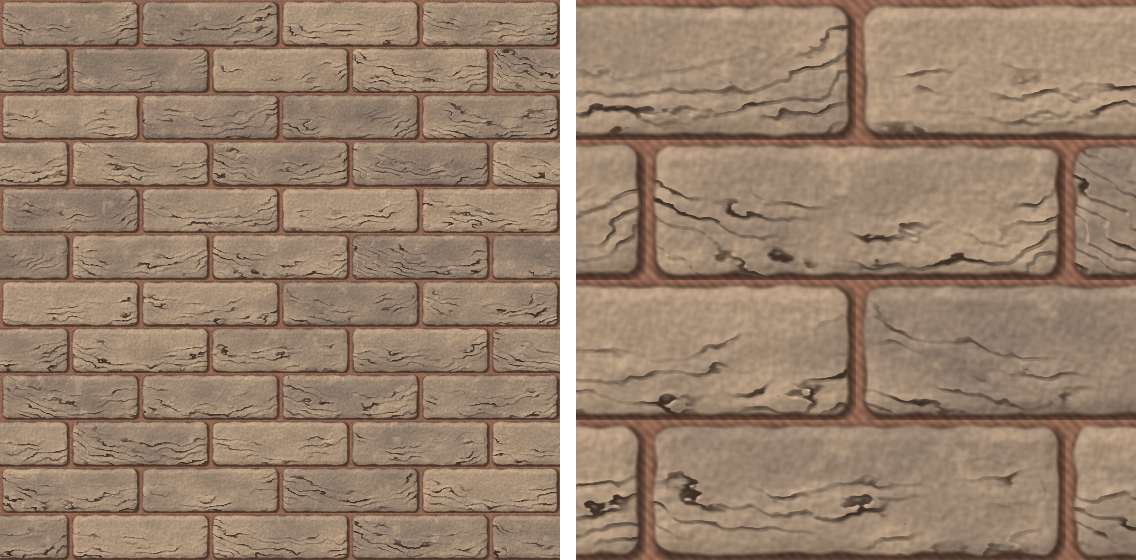
Left, the full canvas; right, a detail of the centre.
Reproduce this texture procedurally as a three.js fragment shader.

```glsl
#define COLUMNS 4.0
#define ROWS 12.0
#define BRICK_HALF vec2(1.435, 0.452)
#define CORNER 0.11
#define FOLDS 6.0
#define RELIEF 2.6
#define TAN vec3(0.665, 0.57, 0.475)
#define GREY vec3(0.50, 0.435, 0.385)
#define CREVICE vec3(0.20, 0.15, 0.12)
#define MORTAR vec3(0.57, 0.405, 0.325)

varying vec2 vUv;

vec2 hash2(vec2 p) {
  vec3 a = fract(p.xyx * vec3(0.1031, 0.1030, 0.0973));
  a += dot(a, a.yzx + 33.33);
  return fract((a.xx + a.yz) * a.zy);
}

float cornerDot(vec2 cell, vec2 corner, vec2 f) {
  float angle = 6.2832 * hash2(cell + corner).x;
  return dot(vec2(cos(angle), sin(angle)), f - corner);
}

// Gradient noise, about -0.7 to 0.7
float noise(vec2 p) {
  vec2 i = floor(p), f = fract(p);
  vec2 u = f * f * f * (f * (f * 6.0 - 15.0) + 10.0);
  float low = mix(cornerDot(i, vec2(0, 0), f), cornerDot(i, vec2(1, 0), f), u.x);
  float high = mix(cornerDot(i, vec2(0, 1), f), cornerDot(i, vec2(1, 1), f), u.x);
  return mix(low, high, u.y);
}

float fbm(vec2 p) {
  float sum = 0.0, amp = 1.0;
  for (int i = 0; i < 4; i++) {
    sum += amp * noise(p);
    p = p * 2.1 + 17.3;
    amp *= 0.5;
  }
  return sum;
}

float roundBox(vec2 p) {
  vec2 d = abs(p) - BRICK_HALF + CORNER;
  return length(max(d, 0.0)) + min(max(d.x, d.y), 0.0) - CORNER;
}

// Brick outline with a slightly uneven edge
float outline(vec2 p, vec2 seed) {
  return roundBox(p) + 0.03 * noise(p * 5.0 + seed);
}

// Bowl-shaped clay folds: x = position in a layer, y = strength
vec2 folds(vec2 p, vec2 seed, vec2 vary) {
  float x = p.x - (vary.x - 0.4);
  float bowl = p.y - mix(0.08, 0.24, vary.y) * x * x + 0.16 * fbm(p * vec2(1.6, 2.4) + seed);
  float layer = bowl * FOLDS + 0.7 * fbm(p * vec2(2.0, 4.5) + seed + 9.0);
  float patches = smoothstep(-0.3, 0.3, noise(p * vec2(1.3, 2.6) + seed + 23.0) + 0.35 * vary.x - 0.1);
  return vec2(fract(layer), patches * smoothstep(0.14, -0.12, bowl));
}

// Surface height: bevel, folds, dents and grain
float relief(vec2 p, vec2 seed, vec2 vary) {
  vec2 fold = folds(p, seed, vary);
  float ledge = mix(1.0 - fold.x, 1.0, smoothstep(0.8, 1.0, fold.x));
  float bevel = smoothstep(0.02, -0.10, outline(p, seed));
  float grain = 0.022 * noise(p * 13.0 + seed) + 0.017 * noise(p * 24.0 + seed);
  return 0.13 * bevel + 0.13 * fold.y * ledge + 0.05 * fbm(p * 3.5 + seed) + grain;
}

vec3 brickColor(vec2 p, vec2 seed, vec2 vary) {
  // Grey firing stain, strongest in the upper middle
  float stain = fbm(p * vec2(0.9, 1.6) + seed + 41.0);
  float center = smoothstep(0.5, 0.0, abs(p.y - 0.08)) * smoothstep(1.5, 0.6, abs(p.x));
  float grey = clamp(0.75 * vary.y - 0.15 + 0.6 * stain + 0.3 * center * vary.y, 0.0, 1.0);
  vec3 color = mix(TAN, GREY, grey);

  // Pale sandy blotches and speckle
  float blotch = smoothstep(0.25, 0.6, fbm(p * 2.7 + seed + 67.0));
  color = mix(color, TAN * 1.1, 0.5 * blotch);
  color *= 1.0 + 0.10 * noise(p * 19.0 + seed + 5.0);

  // Light from the upper left
  vec2 toLight = vec2(-0.017, 0.026);
  float shade = relief(p, seed, vary) - relief(p + toLight, seed, vary);
  color *= 1.0 + clamp(RELIEF * shade, -0.5, 0.22);

  // Shadowed creases beneath the folds
  vec2 fold = folds(p, seed, vary);
  float crease = smoothstep(0.66, 0.86, fold.x) * smoothstep(1.0, 0.92, fold.x);
  float broken = smoothstep(-0.2, 0.35, noise(p * vec2(2.5, 5.0) + seed + 83.0));
  return mix(color, CREVICE, 0.9 * crease * broken * smoothstep(0.15, 0.8, fold.y));
}

vec3 mortarColor(vec2 uv, vec2 p) {
  float hatch = sin(6.2832 * 150.0 * (uv.x + uv.y));
  vec3 color = MORTAR * (1.0 + 0.06 * hatch + 0.16 * noise(uv * 190.0));
  float shadow = smoothstep(0.07, -0.01, roundBox(p - vec2(0.025, -0.025)));
  return color * (1.0 - 0.5 * shadow);
}

void main() {
  // Running bond: alternate rows move by half a brick
  vec2 grid = vUv * vec2(COLUMNS, ROWS);
  float row = floor(grid.y);
  grid.x += 0.5 * (1.0 - mod(row, 2.0));
  vec2 id = vec2(mod(floor(grid.x), COLUMNS), mod(row, ROWS));

  // Brick coordinates, one unit per row height
  vec2 p = (fract(grid) - 0.5) * vec2(ROWS / COLUMNS, 1.0);
  vec2 seed = 60.0 * hash2(id + 7.0);
  vec2 vary = hash2(id * 3.7 + 31.0);

  float cover = smoothstep(0.02, -0.02, outline(p, seed));
  vec3 color = mix(mortarColor(vUv, p), brickColor(p, seed, vary), cover);
  gl_FragColor = vec4(color, 1.0);
}
```
